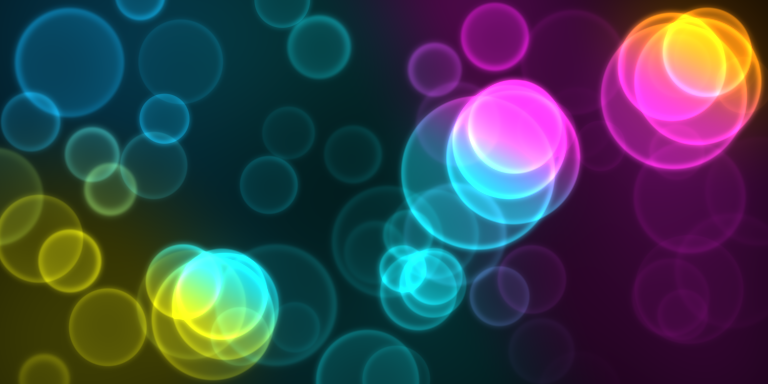
Reproduce this background procedurally as a WebGL 1 fragment shader.

```glsl
precision highp float;
// Glowing bokeh discs over a dark haze that runs from olive through teal to
// magenta and orange. Jittered cells scatter translucent rimmed discs, and
// four clusters of overlapping two-colour discs add the bright highlights.
uniform vec2 u_resolution;

#define TEAL vec3(0.05, 0.66, 0.70)
#define OLIVE vec3(0.70, 0.70, 0.04)
#define MAGENTA vec3(0.84, 0.10, 0.80)
#define ORANGE vec3(1.00, 0.58, 0.06)
#define CYAN vec3(0.08, 0.88, 0.95)
#define PINK vec3(1.00, 0.22, 0.90)
#define RADIUS_MIN 0.065
#define RADIUS_MAX 0.165
#define FILL 0.36
#define RIM 0.42
#define RIM_WIDTH 0.007
#define HAZE 0.50

const float COLUMNS = 10.0;
const float CELL = 0.2;

vec2 hash2(float n) {
  return fract(sin(vec2(n * 12.9898 + 4.1, n * 78.233 + 1.7)) * 43758.547);
}

float glow(vec2 p, vec2 centre, vec2 size) {
  vec2 q = (p - centre) / size;
  return exp(-dot(q, q));
}

// Hue of the scene at a point, at full brightness
vec3 tint(vec2 p) {
  vec3 colour = TEAL + vec3(0.0, -0.08, 0.10) * (1.0 - smoothstep(0.2, 0.9, p.x));
  float olive = 1.0 - smoothstep(0.30, 0.66, length(p - vec2(0.12, 0.08)));
  float magenta = smoothstep(1.02, 1.40, p.x + 0.45 * (p.y - 0.5));
  float orange = 1.0 - smoothstep(0.12, 0.50, length(p - vec2(1.95, 0.98)));
  colour = mix(colour, OLIVE, olive);
  colour = mix(colour, MAGENTA, magenta);
  return mix(colour, ORANGE, orange);
}

// Broad pools of light that leave the gaps between them nearly black
float lightPools(vec2 p) {
  return 0.60 * glow(p, vec2(0.42, 0.92), vec2(0.62, 0.42))
       + 0.55 * glow(p, vec2(0.22, 0.10), vec2(0.48, 0.42))
       + 0.50 * glow(p, vec2(1.76, 0.62), vec2(0.34, 0.42))
       + 0.45 * glow(p, vec2(1.25, 1.00), vec2(0.28, 0.26))
       + 0.36 * glow(p, vec2(1.10, 0.12), vec2(0.42, 0.34))
       + 0.22 * glow(p, vec2(1.88, 0.05), vec2(0.30, 0.30));
}

// Translucent disc, brighter towards a thin rim that is lit from one side
float disc(vec2 p, vec2 centre, float radius, float softness, float lightAngle) {
  vec2 q = p - centre;
  float d = length(q);
  float inside = 1.0 - smoothstep(-softness, softness, d - radius);
  float body = inside * (0.65 + 0.35 * d * d / (radius * radius));
  float edge = (d - radius + softness) / (RIM_WIDTH + softness);
  vec2 lightDir = vec2(cos(lightAngle), sin(lightAngle));
  float side = 0.70 + 0.30 * dot(q, lightDir) / max(d, 0.001);
  return FILL * body + RIM * side * exp(-edge * edge);
}

// One disc per jittered cell, dimmer away from the pools and on the right
vec3 scatteredDiscs(vec2 p) {
  vec3 sum = vec3(0.0);
  for (int i = 0; i < 50; i++) {
    float n = float(i);
    vec2 cell = vec2(mod(n, COLUMNS), floor(n / COLUMNS));
    vec2 centre = (cell + hash2(n + 1.0) * 1.3 - 0.15) * CELL;
    vec2 shape = hash2(n + 71.0);
    vec2 look = hash2(n + 143.0);
    float radius = mix(RADIUS_MIN, RADIUS_MAX, shape.x * shape.x);
    float softness = mix(0.002, 0.007, shape.y);
    float sparse = 1.0 - 0.78 * smoothstep(1.30, 1.55, centre.x);
    float strength = (0.16 + 1.15 * lightPools(centre)) * mix(0.30, 1.25, look.x);
    sum += tint(centre) * disc(p, centre, radius, softness, 6.283 * look.y)
         * strength * sparse;
  }
  return sum;
}

// Overlapping discs that shrink as they climb, shaded from low to high colour
vec3 cluster(vec2 p, vec2 centre, float size, vec3 low, vec3 high, float seed) {
  vec2 q = (p - centre) / size;
  vec3 colour = mix(low, high, smoothstep(-0.25, 0.95, dot(q, vec2(0.45, 0.89))));
  float sum = 0.22 * glow(q, vec2(0.0, 0.2), vec2(0.9));
  for (int j = 0; j < 4; j++) {
    float n = float(j);
    vec2 h = hash2(seed + n * 3.7);
    float sway = (h.x - 0.5) * min(n, 1.0);
    vec2 place = centre + size * vec2(sway, 0.2 * n);
    float radius = size * (1.0 - 0.13 * n);
    sum += disc(p, place, radius, 0.003, 6.283 * h.y) * (0.85 + 0.10 * n);
  }
  return colour * sum;
}

void main() {
  vec2 p = gl_FragCoord.xy / u_resolution.y;
  p.x *= 2.0 * u_resolution.y / u_resolution.x;

  vec3 colour = tint(p) * (0.05 + HAZE * lightPools(p));
  colour += scatteredDiscs(p);
  colour += cluster(p, vec2(1.245, 0.55), 0.20, CYAN, PINK, 11.0);
  colour += cluster(p, vec2(1.755, 0.75), 0.19, PINK * 0.85, ORANGE, 23.0);
  colour += cluster(p, vec2(0.555, 0.17), 0.16, OLIVE, CYAN, 37.0) * 0.8;
  colour += cluster(p, vec2(1.090, 0.24), 0.10, CYAN, TEAL, 53.0) * 0.6;
  gl_FragColor = vec4(min(colour, 1.0), 1.0);
}
```
